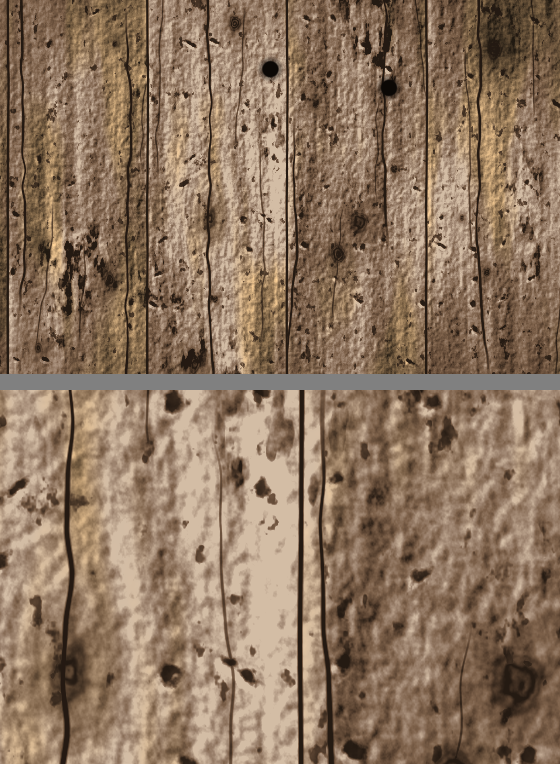
Top, the full canvas; bottom, a detail of the centre.
A WebGL 1 fragment shader for this texture:

```glsl
precision highp float;
// Weathered upright planks: layered stretched noise gives the grain, embossed
// noise the gritty relief; knots bend the grain, and seams, cracks, chips and
// nail holes darken it. Tone picks a colour from a ramp, under a vignette.
uniform vec2 u_resolution;

const vec3 DARK  = vec3(0.14, 0.10, 0.07);
const vec3 UMBER = vec3(0.35, 0.26, 0.19);
const vec3 BROWN = vec3(0.49, 0.38, 0.29);
const vec3 TAN   = vec3(0.62, 0.52, 0.44);
const vec3 PALE  = vec3(0.78, 0.69, 0.60);
const vec3 OCHRE = vec3(0.66, 0.53, 0.36);
const float BASE_TONE = 0.59;
const float PLANK_WIDTH = 0.373;
const float FIRST_SEAM = 0.022;
const float SEAM_WIDTH = 0.0024;
const float VIGNETTE = 0.95;
const float RELIEF = 0.50;
const vec2 HOLE_START = vec2(0.723, 0.815);
const vec2 HOLE_STEP = vec2(0.317, -0.05);
const float HOLE_RADIUS = 0.022;

float hash(vec2 p) {
  vec3 q = fract(p.xyx * 0.1031);
  q += dot(q, q.yzx + 33.33);
  return fract((q.x + q.y) * q.z);
}

float noise(vec2 p) {
  vec2 i = floor(p), f = fract(p);
  f = f * f * (3.0 - 2.0 * f);
  return mix(mix(hash(i), hash(i + vec2(1, 0)), f.x),
             mix(hash(i + vec2(0, 1)), hash(i + vec2(1, 1)), f.x), f.y);
}

float fbm(vec2 p) {
  float sum = 0.0, amp = 0.53;
  for (int i = 0; i < 4; i++) {
    sum += amp * noise(p);
    p = p * 2.03 + 17.3;
    amp *= 0.5;
  }
  return sum;
}

// Coverage of a soft-edged stroke at distance d.
float stroke(float d, float width, float soft) {
  return 1.0 - smoothstep(width * 0.4, width + soft, abs(d));
}

// Long wandering splits, with some short slanted ones.
float cracks(vec2 p, float soft) {
  float cover = 0.0;
  for (int i = 0; i < 18; i++) {
    float k = float(i);
    float isLong = step(mod(k, 3.0), 0.5);
    float y = p.y - hash(vec2(k, 3.0));
    float reach = mix(0.12, 0.6, isLong) + 0.2 * hash(vec2(k, 5.0));
    float lean = (hash(vec2(k, 7.0)) - 0.5) * mix(0.28, 0.05, isLong);
    float x = (k + hash(vec2(k, 9.0))) * 0.085 + lean * y;
    x += 0.03 * (noise(vec2(p.y * 3.0, k * 7.0)) - 0.5);
    x += 0.009 * (noise(vec2(p.y * 22.0, k * 5.0)) - 0.5);
    float width = mix(0.0008, 0.0021, isLong) * (0.4 + 1.2 * noise(vec2(p.y * 9.0, k)));
    float ends = 1.0 - smoothstep(reach * 0.7, reach, abs(y));
    cover = max(cover, stroke(p.x - x, width, soft) * ends * mix(0.65, 0.95, isLong));
  }
  return cover;
}

// Ragged chips scattered one per grid cell.
float chips(vec2 p) {
  vec2 g = p * 13.0, cell = floor(g);
  float seed = hash(cell + 41.0);
  vec2 centre = 0.3 + 0.4 * vec2(hash(cell + 11.0), hash(cell + 23.0));
  vec2 d = fract(g) - centre;
  d.x += d.y * (seed * 8.0 - 1.0);
  float edge = length(d * vec2(1.0, 0.8)) + 0.28 * (fbm(p * 75.0) - 0.5);
  return step(seed, 0.3) * (1.0 - smoothstep(0.03, 0.12, edge));
}

vec3 ramp(float tone) {
  float t = (tone - 0.12) / 0.138;
  vec3 c = mix(DARK, UMBER, clamp(t, 0.0, 1.0));
  c = mix(c, BROWN, clamp(t - 1.0, 0.0, 1.0));
  c = mix(c, TAN, clamp(t - 2.0, 0.0, 1.0));
  return mix(c, PALE, clamp(t - 3.0, 0.0, 1.3));
}

void main() {
  vec2 p = gl_FragCoord.xy / u_resolution.y;
  vec2 uv = gl_FragCoord.xy / u_resolution - 0.5;
  float soft = max(1.0 / u_resolution.y, 0.001);
  float plank = floor((p.x - FIRST_SEAM) / PLANK_WIDTH);
  float shift = plank * 13.7 + 40.0;

  // Knots: dark core, rings and stain; the grain spreads around them.
  vec2 g = p;
  float stain = 0.0, core = 0.0;
  for (int i = 0; i < 15; i++) {
    float k = float(i);
    float size = mix(0.008, 0.029, pow(hash(vec2(k, 61.0)), 1.5));
    vec2 d = p - vec2(FIRST_SEAM + PLANK_WIDTH * (mod(k, 4.0) + 0.2 + 0.6 * hash(vec2(k, 67.0))),
                      hash(vec2(k, 71.0)));
    g.x -= 0.75 * d.x * exp(-dot(d, d * vec2(1.0, 0.4)) / (size * size * 5.0));
    float r = length(d * vec2(1.0, 0.75)) / size + 0.9 * (fbm(p * 35.0) - 0.5);
    stain = max(stain, exp(-r * r * 0.3));
    core = max(core, (1.0 - smoothstep(0.45, 1.0, r)) * (0.75 + 0.25 * sin(r * 20.0)));
  }

  // Grain from broad stains down to fine fibres.
  g.x += 0.012 * (noise(vec2(g.x * 6.0 + shift, g.y * 2.5)) - 0.5);
  float broad = fbm(vec2(g.x * 5.0 + shift, g.y * 2.2 + shift));
  float streak = fbm(vec2(g.x * 38.0 + shift, g.y * 1.8));
  float fibre = noise(vec2(g.x * 150.0, g.y * 7.0 + shift));
  float grit = fbm(p * vec2(95.0, 75.0));
  float relief = grit - fbm((p + vec2(0.004, -0.004)) * vec2(95.0, 75.0));
  float tone = BASE_TONE + 0.50 * (broad - 0.5) + 0.50 * (streak - 0.5)
             + 0.17 * (fibre - 0.5) + 0.25 * (grit - 0.5) + RELIEF * relief;
  tone += 0.06 * (hash(vec2(plank, 83.0)) - 0.5);
  tone *= 1.0 - 0.42 * stain;

  // Worn patches: pale splinters with dark gaps between them.
  float worn = smoothstep(0.58, 0.72, fbm(p * vec2(5.0, 3.5) + 7.0));
  float flake = fbm(p * vec2(55.0, 24.0) + 3.0);
  tone += worn * (0.15 * smoothstep(0.48, 0.6, flake) - 0.42 * smoothstep(0.44, 0.34, flake));

  // Pits, chips with a lit rim, cracks and seams.
  float pits = smoothstep(0.69, 0.79, fbm(p * vec2(62.0, 44.0) + 91.0));
  float chip = chips(p);
  tone += 0.22 * max(chips(p + vec2(0.005, 0.006)) - chip, 0.0);
  float fromSeam = (fract((p.x - FIRST_SEAM) / PLANK_WIDTH + 0.5) - 0.5) * PLANK_WIDTH;
  fromSeam += 0.003 * (noise(vec2(p.y * 9.0, 2.0)) - 0.5);
  tone += 0.09 * stroke(fromSeam - 0.007, 0.004, 0.004);
  float gap = max(stroke(fromSeam, SEAM_WIDTH, soft), cracks(p, soft));
  gap = max(max(gap, 0.85 * core), max(0.85 * chip, 0.7 * pits));
  tone = mix(tone, 0.08, gap) * (1.0 - VIGNETTE * dot(uv, uv));

  // Ochre weathering tints the ramp in long patches.
  float ochre = smoothstep(0.42, 0.62, fbm(vec2(g.x * 9.0 + shift, g.y * 2.0 + 31.0)));
  vec3 colour = mix(ramp(tone), OCHRE * max(tone, 0.1) / 0.54, 0.75 * ochre * (1.0 - gap));

  // Round nail holes with a faint worn rim.
  for (int i = 0; i < 2; i++) {
    float r = length(p - HOLE_START - HOLE_STEP * float(i));
    colour *= 1.0 - 0.35 * stroke(r - HOLE_RADIUS, 0.004, 0.012);
    colour = mix(colour, DARK * 0.3, 1.0 - smoothstep(HOLE_RADIUS - 0.003, HOLE_RADIUS + soft, r));
  }
  gl_FragColor = vec4(clamp(colour, 0.0, 1.0), 1.0);
}
```
